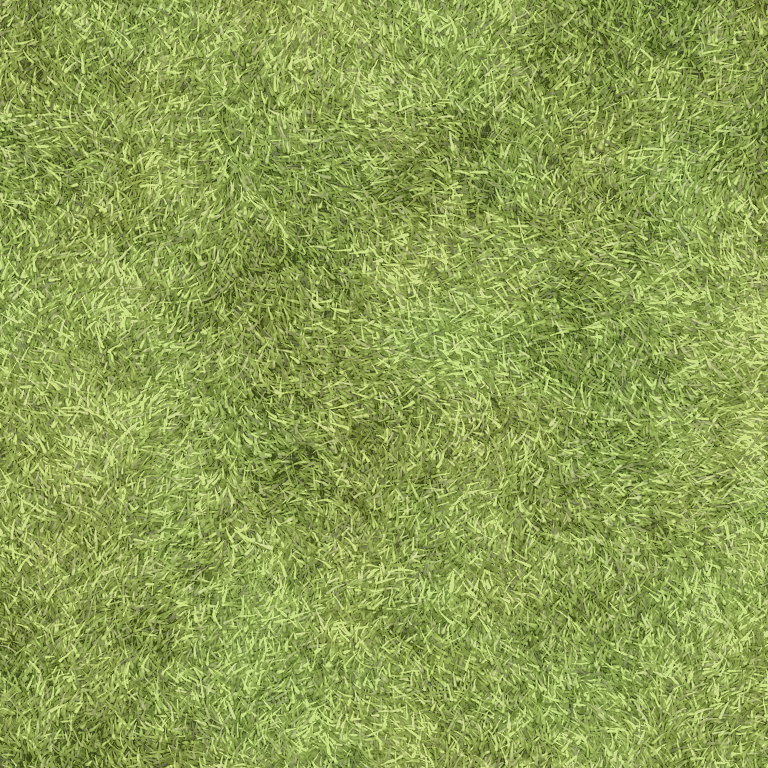
Give the GLSL for this texture, as a three.js fragment shader.

```glsl
const vec3 DEEP = vec3(0.25, 0.31, 0.10);
const vec3 SHADE = vec3(0.40, 0.48, 0.19);
const vec3 MID = vec3(0.52, 0.60, 0.28);
const vec3 LIGHT = vec3(0.63, 0.72, 0.37);
const vec3 BRIGHT = vec3(0.81, 0.89, 0.54);
const vec3 STRAW = vec3(0.76, 0.79, 0.56);

const int BLADE_LAYERS = 14;
const float BLADE_CELLS = 54.0;
const float BLADE_WIDTH = 0.0016;
const float STALK_CELLS = 14.0;
const float STALK_WIDTH = 0.0009;
const float EDGE = 0.0011;
const float RAGGED = 0.0012;
const float SHADOW_REACH = 0.0026;
const float SHADOW_DEPTH = 0.16;
const float LEAN = 1.9;
const float FLOW_SWING = 3.0;
const float ANGLE_SPREAD = 2.4;
const float DRY_SHARE = 0.20;
const float TONE_LIFT = 0.11;
const float PATCH_CONTRAST = 0.42;
const float CLUMP_CONTRAST = 0.34;
const float GRAIN_CONTRAST = 0.30;

varying vec2 vUv;

float hash(vec2 p) {
  return fract(sin(dot(p, vec2(127.1, 311.7))) * 43758.5453);
}

float noise(vec2 p) {
  vec2 cell = floor(p);
  vec2 f = fract(p);
  f = f * f * (3.0 - 2.0 * f);
  float low = mix(hash(cell), hash(cell + vec2(1.0, 0.0)), f.x);
  float high = mix(hash(cell + vec2(0.0, 1.0)), hash(cell + vec2(1.0, 1.0)), f.x);
  return mix(low, high, f.y);
}

float fbm(vec2 p) {
  float sum = 0.0;
  float weight = 0.5;
  for (int i = 0; i < 4; i++) {
    sum += weight * noise(p);
    p = p * 2.03 + 17.3;
    weight *= 0.5;
  }
  return sum / 0.9375;
}

// Signed distance to a blade along x, tapering to its tip
float bladeDistance(vec2 q, float halfLength, float halfWidth) {
  float along = clamp(q.x, -halfLength, halfLength);
  float taper = 1.0 - 0.35 * (along / halfLength + 1.0);
  return length(q - vec2(along, 0.0)) - halfWidth * taper;
}

// Lays one scattered layer over turf, which holds tone and dryness
void addLayer(inout vec2 turf, vec2 uv, float flow, float cells, float width,
              float density, float opacity, float minTone, float seed) {
  vec2 p = uv * cells + vec2(hash(vec2(seed, 3.7)), hash(vec2(seed, 9.2)));
  vec2 home = floor(p);
  for (int y = -1; y <= 1; y++) {
    for (int x = -1; x <= 1; x++) {
      vec2 cell = home + vec2(float(x), float(y));
      vec2 id = cell + seed * 17.31;
      if (hash(id + 5.3) > density) continue;

      vec2 center = cell + vec2(hash(id), hash(id + 31.7));
      float angle = flow + (hash(id + 12.9) - 0.5) * ANGLE_SPREAD;
      vec2 dir = vec2(cos(angle), sin(angle));
      vec2 rel = (p - center) / cells;
      vec2 q = vec2(dot(rel, dir), dot(rel, vec2(-dir.y, dir.x)));

      float halfLength = mix(0.2, 0.7, hash(id + 47.1)) / cells;
      float halfWidth = width * mix(0.7, 1.5, hash(id + 63.4));
      float d = bladeDistance(q, halfLength, halfWidth);

      float shadow = 1.0 - smoothstep(0.0, SHADOW_REACH, d);
      turf.x -= SHADOW_DEPTH * shadow * opacity;

      float tone = mix(minTone, 1.12, hash(id + 78.6));
      tone += 0.10 * q.x / halfLength;
      float dry = step(1.0 - DRY_SHARE, hash(id + 91.8));
      float cover = 1.0 - smoothstep(-EDGE, EDGE, d);
      turf = mix(turf, vec2(tone, dry), cover * opacity);
    }
  }
}

vec3 grassColor(float tone) {
  vec3 color = mix(DEEP, SHADE, smoothstep(0.02, 0.19, tone));
  color = mix(color, MID, smoothstep(0.19, 0.43, tone));
  color = mix(color, LIGHT, smoothstep(0.43, 0.69, tone));
  color = mix(color, BRIGHT, smoothstep(0.69, 0.95, tone));
  return color * mix(0.75, 1.0, smoothstep(-0.25, 0.04, tone));
}

void main() {
  float flow = LEAN + (noise(vUv * 7.0 + 2.4) - 0.5) * FLOW_SWING;

  // Ragged outlines over dark undergrowth
  vec2 ragged = vec2(noise(vUv * 190.0), noise(vUv * 190.0 + 37.0)) - 0.5;
  vec2 uv = vUv + ragged * RAGGED;
  vec2 turf = vec2(0.12 + 0.4 * noise(vUv * 170.0), 0.2);

  // Short blades, then a few long stalks
  for (int i = 0; i < BLADE_LAYERS; i++) {
    addLayer(turf, uv, flow, BLADE_CELLS, BLADE_WIDTH, 1.0, 0.88, 0.18, float(i) + 1.0);
  }
  addLayer(turf, vUv, flow, STALK_CELLS, STALK_WIDTH, 0.4, 0.5, 0.6, 41.0);

  // Broad patches, clumps and fine grain
  float patches = fbm(vUv * 5.0 + 8.1) - 0.5;
  float clumps = fbm(vUv * 26.0 + 3.6) - 0.5;
  float grain = noise(vUv * 260.0) - 0.5;
  float tone = turf.x + TONE_LIFT + patches * PATCH_CONTRAST
    + clumps * CLUMP_CONTRAST + grain * GRAIN_CONTRAST;

  // Dry blades and slightly yellow areas
  vec3 straw = STRAW * mix(0.5, 1.1, clamp(tone, 0.0, 1.0));
  vec3 color = mix(grassColor(tone), straw, 0.75 * turf.y);
  float warmth = fbm(vUv * 9.0 + 51.0) - 0.5;
  color += warmth * vec3(0.06, 0.0, 0.01);

  gl_FragColor = vec4(color, 1.0);
}
```
